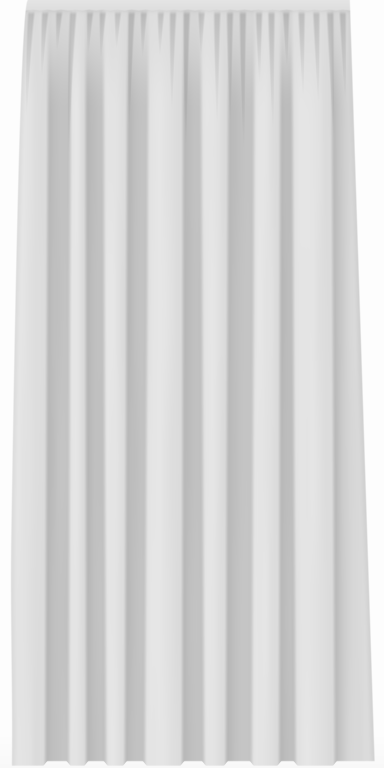
A WebGL 2 fragment shader for this texture:

```glsl
#version 300 es
precision highp float;
// Draws a pale gathered curtain: seven broad hanging folds under a row of fine pleats.
uniform vec2 u_resolution;
out vec4 outColor;

const float BACKDROP = 0.992;
const float RIDGE_LIGHT = 0.897;
const float RIDGE_SHADE = 0.855;
const float VALLEY_DARK = 0.705;
const float VALLEY_LIGHT = 0.785;
const float HEADER_DEPTH = 0.013;
const float PLEAT_COUNT = 23.0;
const int FOLD_COUNT = 7;

// Left and right limits of each raised fold, across the canvas width.
const vec2 FOLDS[FOLD_COUNT] = vec2[FOLD_COUNT](
  vec2(0.005, 0.122), vec2(0.181, 0.224), vec2(0.272, 0.329), vec2(0.382, 0.476),
  vec2(0.527, 0.592), vec2(0.659, 0.729), vec2(0.765, 0.868));

float hash(float n) {
  n = fract(n * 0.1031);
  n *= n + 33.33;
  n *= n + n;
  return fract(n);
}

float noise(vec2 p) {
  vec2 i = floor(p), f = fract(p);
  f = f * f * (3.0 - 2.0 * f);
  float a = i.x + i.y * 57.0;
  return mix(mix(hash(a), hash(a + 1.0), f.x),
             mix(hash(a + 57.0), hash(a + 58.0), f.x), f.y);
}

// Side edges flare outward with depth below the rail.
vec2 curtainSides(float depth) {
  float left = 0.073 - 0.052 * sqrt(depth) + 0.010 * smoothstep(0.7, 1.0, depth);
  return vec2(left, 0.911 + 0.065 * depth);
}

// Returns the grey tone of the broad folds and how far they are raised.
vec2 broadFolds(float x, float depth, float softness) {
  float raised = 0.0, ridgeTone = RIDGE_LIGHT, valleyTone = VALLEY_LIGHT;
  for (int i = 0; i < FOLD_COUNT; i++) {
    float id = float(i);
    vec2 drift = vec2(hash(id + 3.0), hash(id + 19.0)) - 0.5;
    vec2 fold = FOLDS[i] + drift * 0.022 * (depth - 0.5);
    float enter = smoothstep(fold.x - softness, fold.x + softness, x);
    float leave = smoothstep(fold.y - softness, fold.y + softness, x);
    raised = max(raised, enter * (1.0 - leave));
    float across = clamp((x - fold.x) / (fold.y - fold.x), 0.0, 1.0);
    if (x > fold.x - softness) {
      ridgeTone = mix(RIDGE_LIGHT, RIDGE_SHADE, smoothstep(0.35, 1.0, across));
      ridgeTone -= 0.018 * (1.0 - smoothstep(0.0, 0.2, across));
    }
    // Shadow is deepest just behind a fold and eases toward the next one.
    if (x > fold.y - softness) {
      float behind = max(x - fold.y, 0.0);
      valleyTone = mix(VALLEY_LIGHT, VALLEY_DARK, exp(-behind / 0.028));
    }
    valleyTone -= 0.025 * exp(-abs(x - fold.x) / 0.008);
  }
  valleyTone += 0.075 * smoothstep(0.855, 0.925, x);
  return vec2(mix(valleyTone, ridgeTone, raised), raised);
}

// Tapering shadow wedges that hang from the header.
float pleatShadow(float across, float depth) {
  float u = across * PLEAT_COUNT;
  float id = floor(u);
  float offset = fract(u) - 0.5 - 0.24 * (hash(id + 41.0) - 0.5);
  float reach = mix(0.05, 0.19, hash(id + 67.0));
  float below = max(depth - HEADER_DEPTH, 0.0);
  float taper = clamp(1.0 - below / reach, 0.0, 1.0);
  float halfWidth = 0.06 + 0.28 * taper;
  float wedge = 1.0 - smoothstep(halfWidth * 0.3, halfWidth, abs(offset));
  return wedge * taper * smoothstep(0.0, 0.007, below);
}

float curtainTone(float x, float depth, float across, float foldTone) {
  float tone = mix(0.865, foldTone, mix(0.2, 1.0, smoothstep(0.02, 0.15, depth)));
  tone -= 0.13 * pleatShadow(across, depth);
  // Faint cloth grain, stretched down the hang.
  tone += 0.014 * (noise(vec2(x * 65.0, depth * 5.0)) - 0.5);
  // Soft rounding at both sides.
  float sideGap = min(across, 1.0 - across);
  tone -= 0.035 * (1.0 - smoothstep(0.0, 0.018, sideGap));
  // Flat header strip with a puckered lower seam.
  float pucker = abs(fract(across * PLEAT_COUNT) - 0.5);
  float seam = HEADER_DEPTH + 0.0025 * (pucker - 0.25);
  float header = 1.0 - smoothstep(seam - 0.0015, seam + 0.0015, depth);
  tone -= 0.05 * exp(-abs(depth - seam) / 0.0025) * (1.0 - header);
  return mix(tone, 0.895 - 0.025 * depth / HEADER_DEPTH, header);
}

void main() {
  vec2 uv = gl_FragCoord.xy / u_resolution;
  vec2 pixel = 1.0 / u_resolution;
  float depth = 1.0 - uv.y;
  vec2 sides = curtainSides(depth);
  float across = (uv.x - sides.x) / (sides.y - sides.x);

  vec2 folds = broadFolds(uv.x, depth, 0.007);
  float cloth = curtainTone(uv.x, depth, across, folds.x);

  // Raised folds hang lower, giving a scalloped hem.
  float hem = mix(0.009, 0.003, folds.y);
  float inside = smoothstep(-pixel.x, pixel.x, min(uv.x - sides.x, sides.y - uv.x));
  inside *= smoothstep(hem - pixel.y, hem + pixel.y, uv.y);

  float backdrop = BACKDROP - 0.018 * (1.0 - smoothstep(0.0, 0.05, uv.y));
  outColor = vec4(vec3(mix(backdrop, cloth, inside)), 1.0);
}
```
